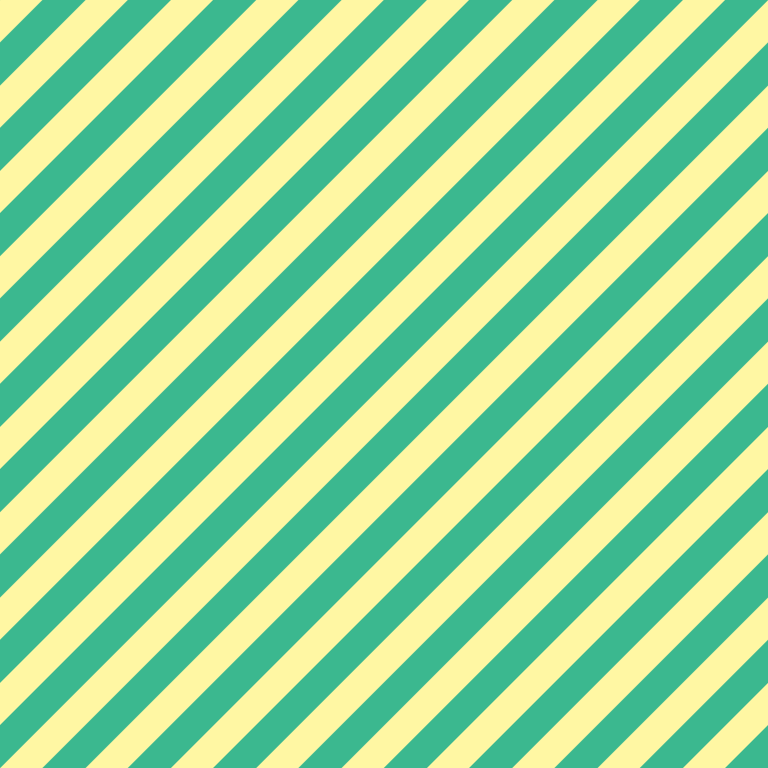
Give the GLSL for this pattern, as a WebGL 1 fragment shader.

```glsl
precision highp float;

uniform vec2 u_resolution;

// Signed distance to the nearest band edge, in periods; negative inside.
float diagonalBand(vec2 uv, float repeats, float width) {
    float phase = fract(repeats * (uv.x - uv.y) + 0.25);
    return abs(phase - 0.5) - 0.5 * width;
}

void main() {
    vec2 uv = gl_FragCoord.xy / u_resolution;
    float repeats = 9.0;

    // Cream bands, slightly narrower than the green between them
    float band = diagonalBand(uv, repeats, 0.494);

    // Edge smoothing about one pixel to each side
    float softness = repeats / min(u_resolution.x, u_resolution.y);
    float cream = 1.0 - smoothstep(-softness, softness, band);

    vec3 color = mix(vec3(0.23, 0.72, 0.56), vec3(1.0, 0.97, 0.64), cream);
    gl_FragColor = vec4(color, 1.0);
}
```
